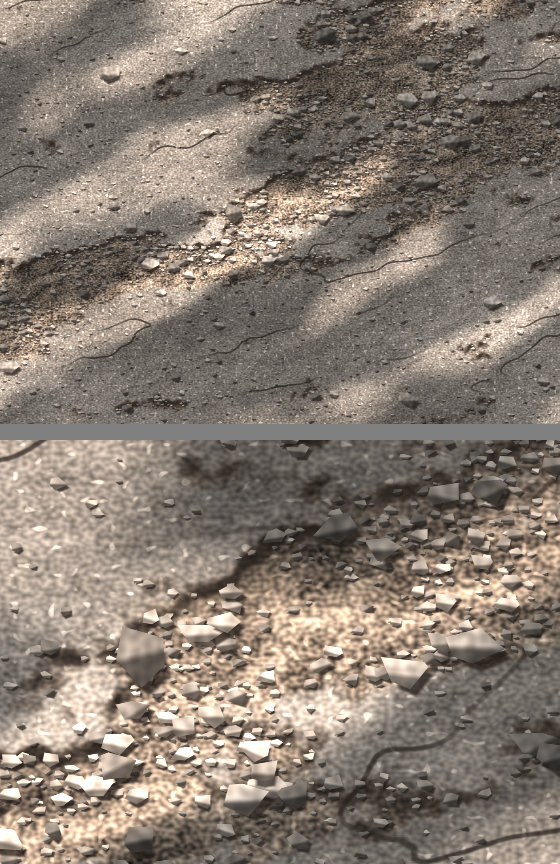
Top, the full canvas; bottom, a detail of the centre.
This texture is drawn by a WebGL 2 fragment shader. Its source:

```glsl
#version 300 es
precision highp float;
// Broken asphalt with a diagonal band of rubble under dappled sunlight.
uniform vec2 u_resolution;
out vec4 outColor;

const float TAU = 6.28319;
const vec3 SHADE_COLOR = vec3(0.430, 0.410, 0.388);
const vec3 SUN_COLOR = vec3(0.800, 0.728, 0.665);
const vec3 SOIL_TINT = vec3(0.88, 0.83, 0.78);
const vec3 DARK_COLOR = vec3(0.14, 0.115, 0.10);
const float SUN_ANGLE = 0.53, SUN_PERIOD = 0.245;    // direction and spacing of light streaks
const float CRACK_ANGLE = 0.31, CRACK_WIDTH = 0.003; // direction and width of cracks
const float GRAIN = 0.40, SPECKS = 0.45;             // contrast of grain and pale specks
const float STONE_CELL = 0.010, STONE_GROWTH = 1.7;  // smallest stone grid, ratio of layers
const int STONE_LAYERS = 4, STONE_SIDES = 5;

vec2 hash2(vec2 p) {
    vec3 h = fract(p.xyx * vec3(0.1031, 0.1030, 0.0973));
    h += dot(h, h.yzx + 33.33);
    return fract((h.xx + h.yz) * h.zy);
}

float gradientDot(vec2 cell, vec2 offset) {
    float a = TAU * hash2(cell + 71.0).x;
    return dot(vec2(cos(a), sin(a)), offset);
}

float gradientNoise(vec2 p) {
    vec2 i = floor(p), f = fract(p), e = vec2(1.0, 0.0);
    vec2 w = f * f * f * (f * (f * 6.0 - 15.0) + 10.0);
    float low = mix(gradientDot(i, f), gradientDot(i + e, f - e), w.x);
    float high = mix(gradientDot(i + e.yx, f - e.yx), gradientDot(i + 1.0, f - 1.0), w.x);
    return mix(low, high, w.y);
}

vec2 rotateTo(vec2 p, float a) {
    return mat2(cos(a), -sin(a), sin(a), cos(a)) * p;
}

// 1 where the surface is broken up, 0 on intact slabs
float rubbleMask(vec2 p) {
    vec2 q = rotateTo(p, CRACK_ANGLE);
    float trench = 0.085 - abs(p.y - 0.24 - 0.35 * p.x + 0.06 * gradientNoise(p * 3.0));
    float gravel = 0.12 - 0.5 * length((p - vec2(0.95, 0.82)) * vec2(0.7, 1.1));
    float ragged = 0.15 * gradientNoise(q * vec2(4.0, 11.0) + 5.0);
    ragged += 0.07 * gradientNoise(q * vec2(14.0, 28.0)) + 0.03 * gradientNoise(q * 60.0);
    return smoothstep(-0.012, 0.02, max(max(trench, gravel), -0.07) + ragged);
}

// Soft streaks of sun, with two broad shaded areas
float sunMask(vec2 p) {
    vec2 q = rotateTo(p, SUN_ANGLE);
    float s = 0.42 * cos(TAU * (q.y - 0.09) / SUN_PERIOD) + 0.05;
    s += 1.2 * gradientNoise(q * vec2(1.9, 4.0) + 2.0) + 0.8 * gradientNoise(q * vec2(5.0, 9.0));
    vec2 lower = (p - vec2(0.92, 0.22)) * vec2(2.6, 4.5);
    vec2 upper = (p - vec2(0.74, 0.86)) * vec2(2.8, 4.0);
    s -= 0.6 * exp(-dot(lower, lower)) + 0.5 * exp(-dot(upper, upper));
    return smoothstep(-0.25, 0.58, s);
}

// Signed distance to an irregular convex stone
float stoneDistance(vec2 d, float radius, vec2 id) {
    float dist = -radius;
    for (int i = 0; i < STONE_SIDES; i++) {
        vec2 h = hash2(id + float(i) * 17.0);
        float a = TAU * (float(i) + 0.7 * h.x) / float(STONE_SIDES);
        dist = max(dist, dot(d, vec2(cos(a), sin(a))) - radius * (0.6 + 0.4 * h.y));
    }
    return dist;
}

vec3 addStones(vec3 color, vec3 light, vec2 p, float cell, float density, float px) {
    for (int k = 0; k < 9; k++) {
        vec2 id = floor(p / cell) + vec2(k % 3 - 1, k / 3 - 1);
        vec2 seed = id + floor(cell * 9000.0);
        vec2 place = hash2(seed), look = hash2(seed + 43.0);
        vec2 center = (id + 0.15 + 0.7 * place) * cell;
        float cluster = smoothstep(-0.45, 0.3, gradientNoise(center * 8.0 + 3.0));
        if (look.x > density * (0.07 + 0.93 * cluster * rubbleMask(center))) continue;
        float radius = cell * mix(0.2, 0.48, hash2(seed + 91.0).x);
        vec2 d = rotateTo((p - center) * vec2(0.85, 1.25), 0.6 * (place.x - 0.3));
        float shadow = stoneDistance(d + radius * vec2(-0.25, 0.6), radius, seed);
        color = mix(color, DARK_COLOR, 0.75 * smoothstep(px, -px - 0.2 * radius, shadow));
        float face = smoothstep(-0.25, 0.2, d.y / radius + (look.y - 0.5) * d.x / radius + 0.2);
        vec3 stone = light * mix(0.55, 1.1, face) * mix(0.75, 1.3, look.y);
        stone *= 1.0 + 0.4 * gradientNoise(p * 110.0);
        color = mix(color, stone, smoothstep(px, -px, stoneDistance(d, radius, seed)));
    }
    return color;
}

void main() {
    vec2 p = gl_FragCoord.xy / u_resolution.y, q = rotateTo(p, CRACK_ANGLE), g = p * vec2(1.0, 1.3);
    float rubble = rubbleMask(p), px = 0.6 / u_resolution.y;
    vec3 light = mix(SHADE_COLOR, SUN_COLOR, sunMask(p));
    light *= 1.0 + 0.3 * gradientNoise(q * vec2(2.0, 5.0) + 47.0);
    // Granular ground, rougher where broken
    float grain = gradientNoise(g * 200.0) + 0.55 * gradientNoise(g * 95.0 + 9.0);
    float lumps = gradientNoise(q * vec2(22.0, 50.0)) + 0.7 * gradientNoise(q * vec2(9.0, 24.0));
    float relief = GRAIN * (1.0 + 0.9 * rubble) * grain + (0.17 + 0.4 * rubble) * lumps;
    relief += SPECKS * smoothstep(0.3, 0.5, gradientNoise(g * 105.0 + 5.0));
    vec3 color = light * mix(vec3(1.0), SOIL_TINT, rubble) * (1.0 + relief);
    // Shadowed drop under slab edges
    float drop = rubble * (1.0 - rubbleMask(p + vec2(-0.004, 0.012)));
    float slope = rubble * (1.0 - rubbleMask(p + vec2(-0.01, 0.05)));
    color = mix(color, DARK_COLOR, 0.65 * drop + 0.2 * slope);
    // Long thin cracks that fade in and out
    float line = gradientNoise(q * vec2(1.3, 8.0) + 13.0) + 0.15 * gradientNoise(q * vec2(15.0, 30.0));
    float crack = abs(line) / (length(vec2(dFdx(line), dFdy(line))) * u_resolution.y + 0.5);
    float gate = smoothstep(-0.1, 0.3, gradientNoise(q * vec2(4.0, 8.0) + 31.0));
    color = mix(color, DARK_COLOR, 0.7 * gate * smoothstep(CRACK_WIDTH, 0.2 * CRACK_WIDTH, crack));
    // Stones from small to large
    for (int i = 0; i < STONE_LAYERS; i++) {
        float n = float(i);
        color = addStones(color, light, p, STONE_CELL * pow(STONE_GROWTH, n), 0.8 * pow(0.68, n), px);
    }
    outColor = vec4(clamp(color, 0.0, 1.0), 1.0);
}
```
